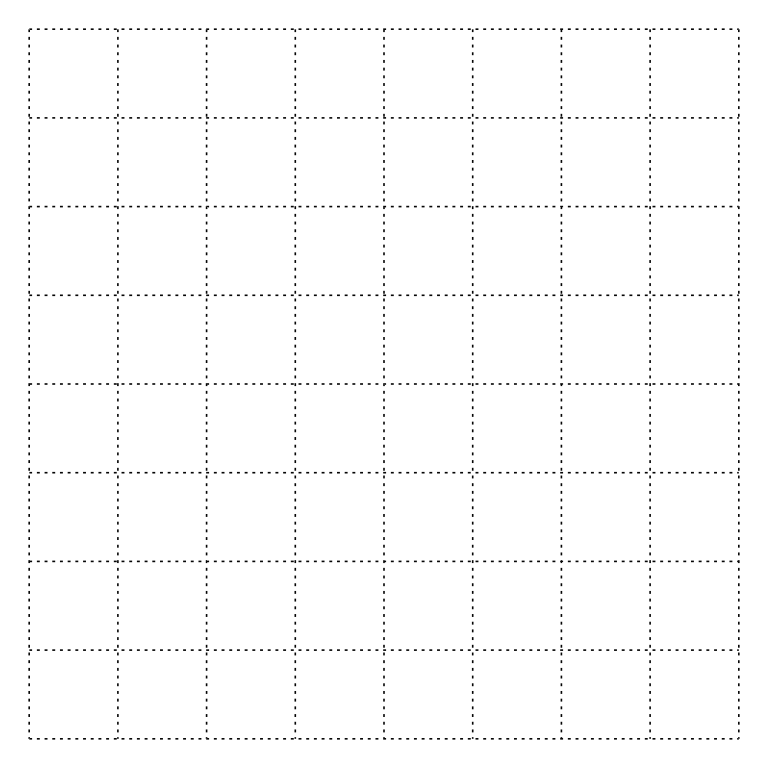
Reproduce this pattern procedurally as a Shadertoy shader.

```glsl
// Square grid of fine dashed black lines on white, eight cells each way.
#define CELLS 8.0
#define MARGIN 0.038
#define LINE_WIDTH 0.0021
#define DASH_PERIOD 0.01002
#define DASH_LENGTH 0.0038
#define INK vec3(0.02)
#define PAPER vec3(1.0)

// Share of a pixel, centred at x, that lies between lo and hi.
float coverage(float x, float lo, float hi, float pixel) {
    float overlap = min(x + 0.5 * pixel, hi) - max(x - 0.5 * pixel, lo);
    return clamp(overlap / pixel, 0.0, 1.0);
}

// Parallel dashed lines: "along" runs down each line, "across" steps between them.
float dashedLines(float along, float across, float pixel) {
    float span = 1.0 - 2.0 * MARGIN;
    float pitch = span / CELLS;

    // Nearest line, limited to the ends of the grid
    float index = clamp(round(across / pitch), 0.0, CELLS);
    float offset = across - index * pitch;
    float stroke = coverage(offset, -0.5 * LINE_WIDTH, 0.5 * LINE_WIDTH, pixel);

    // Dashes begin at the start of every line
    float dashCentre = 0.5 * DASH_LENGTH;
    float phase = mod(along - dashCentre + 0.5 * DASH_PERIOD, DASH_PERIOD) - 0.5 * DASH_PERIOD;
    float dash = coverage(phase, -dashCentre, dashCentre, pixel);

    return stroke * dash * coverage(along, 0.0, span, pixel);
}

void mainImage(out vec4 fragColor, in vec2 fragCoord) {
    float side = min(iResolution.x, iResolution.y);
    float pixel = 1.0 / side;
    vec2 uv = (fragCoord - 0.5 * iResolution.xy) / side + 0.5;

    // Measure from the upper left corner of the grid
    vec2 p = vec2(uv.x, 1.0 - uv.y) - MARGIN;

    float rows = dashedLines(p.x, p.y, pixel);
    float columns = dashedLines(p.y, p.x, pixel);
    fragColor = vec4(mix(PAPER, INK, max(rows, columns)), 1.0);
}
```
